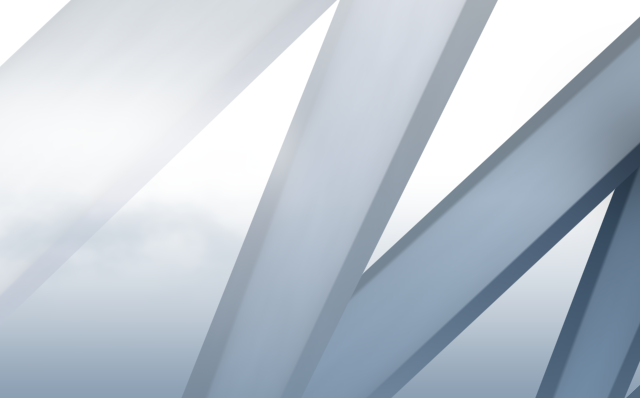
A WebGL 1 fragment shader for this background:

```glsl
precision highp float;

uniform vec2 u_resolution;

// Beam edges: outer left, inner left, inner right, outer right.
// Each holds the x where the edge crosses the canvas bottom or top.
const vec4 PALE_BOTTOM  = vec4(-0.885, -0.885, -0.264, -0.190);
const vec4 PALE_TOP     = vec4( 0.178,  0.178,  0.764,  0.847);
const vec4 STEEP_BOTTOM = vec4( 0.456,  0.519,  0.705,  0.757);
const vec4 STEEP_TOP    = vec4( 0.854,  0.885,  1.172,  1.251);
const vec4 CROSS_BOTTOM = vec4( 0.575,  0.605,  0.921,  0.983);
const vec4 CROSS_TOP    = vec4( 1.653,  1.711,  1.992,  2.054);
const vec4 DARK_BOTTOM  = vec4( 1.345,  1.391,  1.527,  1.569);
const vec4 DARK_TOP     = vec4( 1.726,  1.762,  1.958,  1.987);
const vec2 CORNER_EDGE  = vec2( 1.573,  2.640);

// Colour ramps: bottom, middle, top
const mat3 PALE_FACE  = mat3(0.78, 0.82, 0.86,  0.94, 0.95, 0.96,  0.84, 0.86, 0.88);
const mat3 PALE_RIM   = mat3(0.66, 0.71, 0.78,  0.88, 0.89, 0.92,  0.79, 0.81, 0.84);
const mat3 STEEP_FACE = mat3(0.54, 0.62, 0.70,  0.75, 0.79, 0.84,  0.85, 0.87, 0.90);
const mat3 STEEP_LEFT = mat3(0.47, 0.54, 0.61,  0.68, 0.71, 0.75,  0.80, 0.82, 0.84);
const mat3 STEEP_RIGHT= mat3(0.48, 0.56, 0.64,  0.57, 0.62, 0.67,  0.65, 0.68, 0.71);
const mat3 CROSS_FACE = mat3(0.50, 0.59, 0.68,  0.64, 0.71, 0.78,  0.58, 0.64, 0.70);
const mat3 CROSS_LEFT = mat3(0.44, 0.51, 0.58,  0.47, 0.53, 0.58,  0.47, 0.51, 0.55);
const mat3 CROSS_RIGHT= mat3(0.43, 0.52, 0.61,  0.27, 0.35, 0.44,  0.22, 0.29, 0.38);
const mat3 DARK_FACE  = mat3(0.45, 0.55, 0.65,  0.38, 0.47, 0.56,  0.28, 0.36, 0.45);
const mat3 DARK_RIM   = mat3(0.32, 0.41, 0.50,  0.20, 0.28, 0.36,  0.18, 0.25, 0.33);

const vec3 SKY_LOW   = vec3(0.53, 0.61, 0.69);
const vec3 SKY_MID   = vec3(0.83, 0.86, 0.89);
const vec3 SKY_HIGH  = vec3(1.0);
const vec3 CLOUD     = vec3(0.72, 0.77, 0.82);
const vec2 MIST_POS  = vec2(0.22, 0.66);
const vec2 MIST_SIZE = vec2(0.46, 0.16);
const vec2 GLOW_POS  = vec2(0.70, 0.63);
const vec2 GLOW_SIZE = vec2(0.06, 0.12);
const vec2 SHADE_POS = vec2(1.63, 0.62);
const vec2 SHADE_SIZE= vec2(0.16, 0.15);
const float RIM_SOFTNESS = 0.006;
const float FACE_SHADE = 0.06;
const float GRAIN = 0.025;

vec2 gradient(vec2 cell) {
    float angle = 6.2832 * fract(sin(dot(cell, vec2(127.1, 311.7))) * 43758.5);
    return vec2(cos(angle), sin(angle));
}

float gradientNoise(vec2 p) {
    vec2 i = floor(p), f = fract(p);
    vec2 u = f * f * f * (f * (f * 6.0 - 15.0) + 10.0);
    vec2 e = vec2(1.0, 0.0);
    float low  = mix(dot(gradient(i), f), dot(gradient(i + e), f - e), u.x);
    float high = mix(dot(gradient(i + e.yx), f - e.yx), dot(gradient(i + 1.0), f - 1.0), u.x);
    return mix(low, high, u.y);
}

float fbm(vec2 p) {
    float sum = 0.0, weight = 0.6;
    for (int i = 0; i < 4; i++) {
        sum += weight * gradientNoise(p);
        p = p * 2.03 + 7.1;
        weight *= 0.5;
    }
    return sum;
}

vec3 ramp(mat3 stops, float y) {
    vec3 lower = mix(stops[0], stops[1], clamp(2.0 * y, 0.0, 1.0));
    return mix(lower, stops[2], clamp(2.0 * y - 1.0, 0.0, 1.0));
}

float blob(vec2 p, vec2 center, vec2 size) {
    vec2 q = (p - center) / size;
    return exp(-dot(q, q));
}

// Lit face between two rims, laid over the colour below
vec3 beam(vec3 below, vec2 p, vec4 bottom, vec4 top, mat3 face, mat3 left, mat3 right) {
    vec4 slope = top - bottom;
    vec4 d = (p.x - bottom - slope * p.y) / sqrt(1.0 + slope * slope);
    float pixel = 0.8 / u_resolution.y;
    float inner = pixel + RIM_SOFTNESS * 0.3;
    float edgeShade = exp(-abs(d.y) / 0.025) + exp(-abs(d.z) / 0.025);
    float streak = fbm(vec2(d.y * 22.0, p.y * 5.0));
    vec3 color = ramp(face, p.y) * (1.0 - FACE_SHADE * edgeShade);
    color = mix(ramp(left, p.y), color, smoothstep(-RIM_SOFTNESS, RIM_SOFTNESS, d.y));
    color = mix(color, ramp(right, p.y), smoothstep(-inner, inner, d.z));
    color *= 1.0 + GRAIN * streak;
    float cover = smoothstep(-pixel, pixel, d.x) * (1.0 - smoothstep(-pixel, pixel, d.w));
    return mix(below, color, cover);
}

void main() {
    vec2 p = gl_FragCoord.xy / u_resolution.y;

    // Sky
    vec3 color = mix(SKY_LOW, SKY_MID, smoothstep(-0.06, 0.34, p.y));
    color = mix(color, SKY_HIGH, smoothstep(0.24, 0.58, p.y));

    // Pale beam, clouds and mist
    color = beam(color, p, PALE_BOTTOM, PALE_TOP, PALE_FACE, PALE_FACE, PALE_RIM);
    float cloudBand = blob(p, vec2(0.2, 0.38), vec2(0.5, 0.14));
    float cloud = smoothstep(-0.25, 0.4, fbm(p * vec2(4.0, 6.0)));
    color = mix(color, CLOUD, 0.55 * cloud * cloudBand);
    color = mix(color, SKY_HIGH, 0.75 * blob(p, MIST_POS, MIST_SIZE));

    // Dark beam and the corner behind it
    float pixel = 0.8 / u_resolution.y;
    float corner = p.x - mix(CORNER_EDGE.x, CORNER_EDGE.y, p.y);
    color = mix(color, DARK_RIM[0], smoothstep(-pixel, pixel, corner));
    color = beam(color, p, DARK_BOTTOM, DARK_TOP, DARK_FACE, DARK_RIM, DARK_RIM);

    // Crossing beam, shaded toward the right, then the steep beam
    vec3 crossed = beam(color, p, CROSS_BOTTOM, CROSS_TOP, CROSS_FACE, CROSS_LEFT, CROSS_RIGHT);
    color = crossed * (1.0 - 0.25 * blob(p, SHADE_POS, SHADE_SIZE));
    color = beam(color, p, STEEP_BOTTOM, STEEP_TOP, STEEP_FACE, STEEP_LEFT, STEEP_RIGHT);
    color = mix(color, SKY_HIGH, 0.35 * blob(p, GLOW_POS, GLOW_SIZE));

    gl_FragColor = vec4(color, 1.0);
}
```
